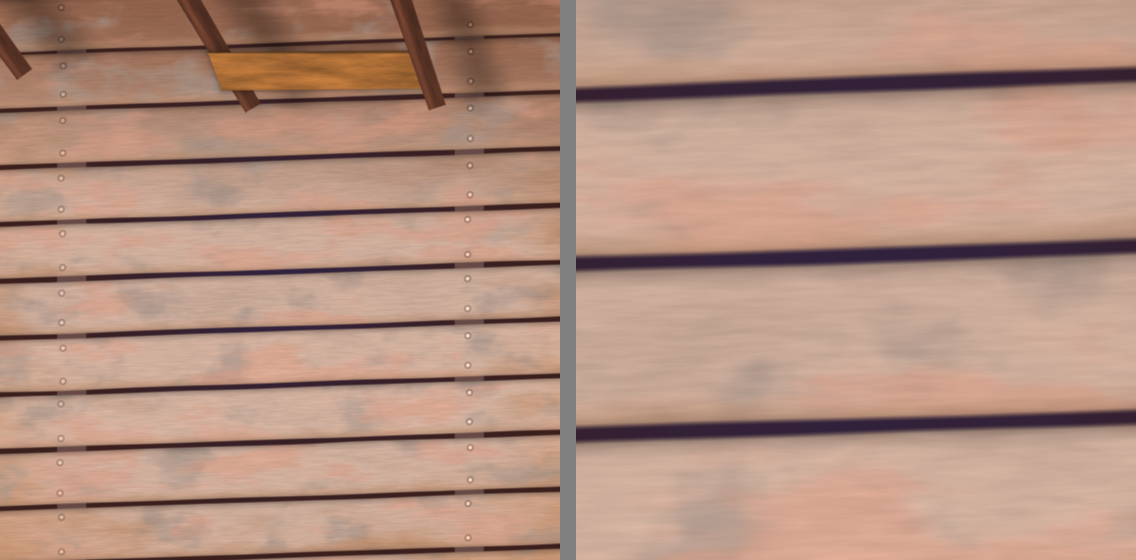
Left, the full canvas; right, a detail of the centre.
A WebGL 2 fragment shader for this texture:

```glsl
#version 300 es
precision highp float;
// Weathered deck boards, slightly tilted, split by dark gaps over two joists,
// with nail heads and the legs and rung of a stool along the top edge.
// Boards repeat by floor/fract; stains and grain are stretched gradient noise.

uniform vec2 u_resolution;
out vec4 fragColor;

const float PITCH = 0.1014;         // board spacing
const float TILT = 0.034;           // rise of the boards across the canvas
const float SHIFT = 0.0092;         // lowest gap below the left corner
const float GAP_HALF = 0.0043;
const float SOFT = 0.0022;          // edge softness
const vec2 JOIST_X = vec2(0.128, 0.838);
const float JOIST_HALF = 0.026;
const float NAIL_RADIUS = 0.0035;
const vec3 PALE = vec3(0.82, 0.69, 0.62);
const vec3 WARM = vec3(0.80, 0.60, 0.47);
const vec3 DUSK = vec3(0.67, 0.52, 0.44);
const vec3 RUST = vec3(0.57, 0.38, 0.29);
const vec3 GREY = vec3(0.65, 0.58, 0.54);
const vec3 ROSE = vec3(0.81, 0.57, 0.48);
const vec3 GAP = vec3(0.23, 0.12, 0.11);
const vec3 GAP_BLUE = vec3(0.19, 0.13, 0.24);
const vec3 JOIST = vec3(0.45, 0.33, 0.31);
const vec3 LEG = vec3(0.31, 0.18, 0.13);
const vec3 RUNG = vec3(0.66, 0.42, 0.21);
// Leg axes: upper end xy, lower end zw
const vec4 LEGS[3] = vec4[3](vec4(-0.06, 1.01, 0.044, 0.867),
    vec4(0.302, 1.06, 0.452, 0.807), vec4(0.696, 1.06, 0.781, 0.808));

vec2 hash2(vec2 p) {
    vec3 q = fract(p.xyx * vec3(0.1031, 0.1030, 0.0973));
    q += dot(q, q.yzx + 33.33);
    return fract((q.xx + q.yz) * q.zy);
}

float corner(vec2 cell, vec2 offset, vec2 f) {
    return dot(hash2(cell + offset) * 2.0 - 1.0, f - offset);
}

float noise(vec2 p) {
    vec2 i = floor(p), f = p - i;
    vec2 w = f * f * f * (f * (f * 6.0 - 15.0) + 10.0);
    return mix(mix(corner(i, vec2(0, 0), f), corner(i, vec2(1, 0), f), w.x),
               mix(corner(i, vec2(0, 1), f), corner(i, vec2(1, 1), f), w.x), w.y);
}

float fbm(vec2 p) {
    float sum = 0.0, gain = 1.0;
    for (int i = 0; i < 4; i++) {
        sum += gain * noise(p);
        p = p * 2.03 + 17.1;
        gain *= 0.55;
    }
    return sum;
}

float boxDistance(vec2 p, vec2 halfSize) {
    vec2 d = abs(p) - halfSize;
    return length(max(d, 0.0)) + min(max(d.x, d.y), 0.0);
}

// Coordinates around a leg: x across, y along, from its middle
vec2 legSpace(vec2 p, vec4 leg) {
    vec2 axis = normalize(leg.zw - leg.xy);
    vec2 q = p - 0.5 * (leg.xy + leg.zw);
    return vec2(dot(q, vec2(-axis.y, axis.x)), dot(q, axis));
}

float legDistance(vec2 q, vec4 leg) {
    return boxDistance(q, vec2(0.0175 - 0.012 * q.y, 0.5 * length(leg.zw - leg.xy)));
}

vec3 boardColor(vec2 uv, float row) {
    float board = floor(row), across = fract(row);
    vec2 random = hash2(vec2(board + 3.0, 7.0));
    vec2 p = vec2(uv.x, row * PITCH) + random * 9.0;
    float stain = fbm(p * vec2(5.0, 14.0));
    float blotch = fbm(p * vec2(7.0, 11.0) + 31.0);
    float grain = fbm(p * vec2(22.0, 190.0));
    vec2 away = (uv - vec2(0.5, 0.43)) * vec2(1.45, 1.7);
    float glow = exp(-dot(away, away));
    vec3 color = mix(WARM, PALE, smoothstep(0.3, 0.72, glow + 0.3 * stain));
    color = mix(color, DUSK, 0.85 * smoothstep(0.58, 0.85, uv.y + 0.06 * uv.x));
    color = mix(color, RUST, 0.9 * smoothstep(0.76, 1.02, uv.y + 0.05 * uv.x));
    color = mix(color, GREY, 0.65 * smoothstep(0.06, 0.55, blotch + 0.12 * random.x));
    color = mix(color, ROSE, 0.5 * smoothstep(0.08, 0.5, stain + 0.2 * random.y - 0.05));
    color = mix(color, WARM, 0.5 * (1.0 - smoothstep(0.05, 0.24, across + 0.1 * stain)));
    color *= 1.0 - 0.13 * smoothstep(0.82, 0.98, across);
    return color * (0.99 + 0.06 * grain + 0.07 * stain + 0.04 * (random.x - 0.5));
}

void main() {
    vec2 uv = gl_FragCoord.xy / u_resolution;
    float edge = max(SOFT, 1.0 / min(u_resolution.x, u_resolution.y));
    float row = (uv.y - TILT * uv.x + SHIFT) / PITCH;
    float line = floor(row + 0.5);
    row += 0.02 * noise(vec2(uv.x * 4.0, line * 5.3));
    vec3 color = boardColor(uv, row);

    // Gaps, with the joists showing inside them
    float gapHalf = GAP_HALF * (1.0 - 0.35 * smoothstep(0.7, 0.95, uv.y))
        + 0.0015 * noise(vec2(uv.x * 6.0, line * 3.7 + 20.0));
    float gapDistance = abs(row - line) * PITCH - gapHalf;
    vec2 joistOffset = abs(uv.x - JOIST_X);
    float joist = 1.0 - smoothstep(-edge, edge, min(joistOffset.x, joistOffset.y) - JOIST_HALF);
    float blue = exp(-14.0 * dot(uv - 0.5, uv - 0.5));
    color *= 1.0 - 0.22 * exp(-max(gapDistance, 0.0) / 0.004);
    vec3 gapColor = mix(mix(GAP, GAP_BLUE, blue), JOIST, 0.8 * joist);
    color = mix(gapColor, color, smoothstep(-edge, edge, gapDistance));

    // Two nails per board over each joist
    for (int i = 0; i < 2; i++) {
        vec2 jitter = hash2(vec2(floor(row), float(i) + 40.0)) - 0.5;
        float x = uv.x - JOIST_X[i] + (i == 0 ? 0.018 : 0.0) - 0.006 * jitter.x;
        float d = length(vec2(x, (abs(fract(row) - 0.5) - 0.28 - 0.06 * jitter.y) * PITCH));
        color *= 1.0 - 0.18 * (1.0 - smoothstep(0.0, 0.003, abs(d - 1.5 * NAIL_RADIUS)));
        color += (0.1 + 0.08 * float(i)) * (1.0 - smoothstep(0.5, 1.0, d / NAIL_RADIUS));
    }

    // Soft shadows, then legs, with the rung behind the last leg
    for (int i = 0; i < 3; i++) {
        float d = legDistance(legSpace(uv - vec2(0.085, 0.03), LEGS[i]), LEGS[i]);
        color *= 1.0 - 0.28 * (1.0 - smoothstep(-0.02, 0.05, d));
    }
    for (int i = 0; i < 3; i++) {
        if (i == 2) {
            vec2 q = uv - vec2(0.567, 0.874);
            q.x += 0.37 * q.y;
            float d = boxDistance(q - vec2(0.0, 0.01 * q.x), vec2(0.184, 0.034));
            vec3 wood = RUNG * (1.0 + 0.3 * fbm(uv * vec2(9.0, 45.0)));
            wood *= 1.0 - 0.45 * smoothstep(0.028, 0.034, q.y);
            color *= 1.0 - 0.3 * exp(-max(d, 0.0) / 0.006);
            color = mix(wood, color, smoothstep(-edge, edge, d));
        }
        vec2 q = legSpace(uv, LEGS[i]);
        vec3 wood = LEG * (1.05 + 0.4 * smoothstep(-0.004, 0.006, -abs(q.x + 0.009) + 0.006)
            + 0.25 * fbm(q * vec2(90.0, 14.0)));
        color = mix(wood, color, smoothstep(-edge, edge, legDistance(q, LEGS[i])));
    }
    fragColor = vec4(clamp(color, 0.0, 1.0), 1.0);
}
```
